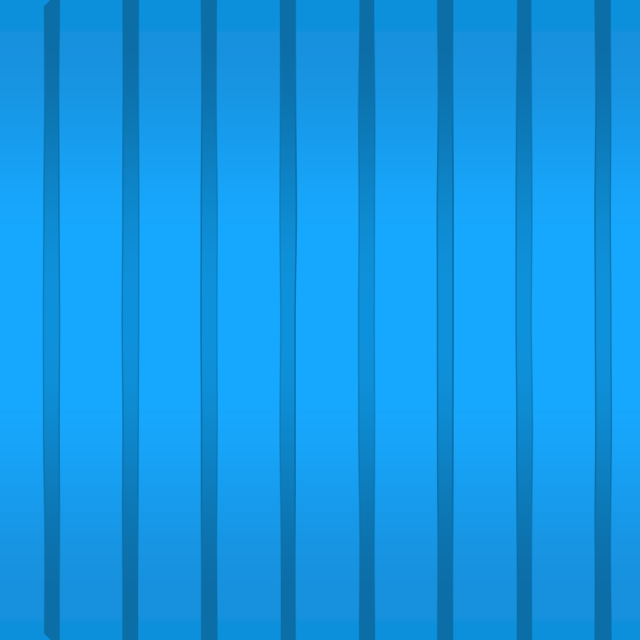
A WebGL 2 fragment shader for this texture:

```glsl
#version 300 es
precision highp float;

uniform vec2 u_resolution;
out vec4 fragColor;

#define SPACING 0.1231
#define FIRST_CENTER 0.0807
#define GROOVE_WIDTH 0.0238
#define WIDTH_VARIATION 0.0024
#define WOBBLE 0.0011
#define LINE_WIDTH 0.0016
#define CHAMFER 0.010
#define TOP_BAND 0.049
#define BOTTOM_BAND 0.032

const vec3 PANEL_LIT = vec3(0.088, 0.660, 1.000);
const vec3 PANEL_SHADE = vec3(0.092, 0.567, 0.868);
const vec3 PANEL_END = vec3(0.052, 0.566, 0.862);
const vec3 GROOVE_LIT = vec3(0.055, 0.570, 0.857);
const vec3 GROOVE_SHADE = vec3(0.046, 0.430, 0.655);
const vec3 EDGE_LINE = vec3(0.030, 0.405, 0.620);

float hash(vec2 p) {
    vec3 q = fract(vec3(p.xyx) * 0.1031);
    q += dot(q, q.yzx + 33.33);
    return fract((q.x + q.y) * q.z);
}

// Smooth one-dimensional noise from -1 to 1, separate for each seed
float noise(float t, float seed) {
    float cell = floor(t);
    float blend = smoothstep(0.0, 1.0, fract(t));
    return mix(hash(vec2(cell, seed)), hash(vec2(cell + 1.0, seed)), blend) * 2.0 - 1.0;
}

// Coverage of a thin line centred on a signed distance of zero
float line(float dist, float aa) {
    return 1.0 - smoothstep(0.5 * LINE_WIDTH - 0.5 * aa, 0.5 * LINE_WIDTH + aa, abs(dist));
}

void main() {
    vec2 uv = gl_FragCoord.xy / u_resolution;
    float aa = 1.0 / min(u_resolution.x, u_resolution.y);
    float fromMiddle = abs(uv.y - 0.505);

    // Panels: bright middle, shaded ends and a flat band at top and bottom
    vec3 panel = mix(PANEL_LIT, PANEL_SHADE, smoothstep(0.10, 0.45, fromMiddle));
    float topBand = smoothstep(-0.004, 0.004, uv.y - 1.0 + TOP_BAND);
    float bottomBand = 1.0 - smoothstep(-0.010, 0.010, uv.y - BOTTOM_BAND);
    panel = mix(panel, PANEL_END, max(topBand, bottomBand));

    // Nearest groove, with its own width and slightly uneven sides
    float id = floor((uv.x - FIRST_CENTER) / SPACING + 0.5);
    float x = uv.x - FIRST_CENTER - id * SPACING;
    float halfWidth = 0.5 * (GROOVE_WIDTH + WIDTH_VARIATION * (hash(vec2(id, 7.0)) - 0.5));
    float leftEdge = -halfWidth + WOBBLE * noise(uv.y * 6.0, id + 20.0);
    float rightEdge = halfWidth + WOBBLE * noise(uv.y * 6.0, id + 40.0);

    // The first groove is cut off at its outer corners
    float fromEnd = min(uv.y, 1.0 - uv.y);
    leftEdge += max(0.0, CHAMFER - fromEnd) * (1.0 - step(0.5, abs(id)));

    float inside = min(x - leftEdge, rightEdge - x);
    float grooveMask = smoothstep(-0.75 * aa, 0.75 * aa, inside);
    vec3 groove = mix(GROOVE_LIT, GROOVE_SHADE, smoothstep(0.03, 0.45, fromMiddle));
    vec3 color = mix(panel, groove, grooveMask);

    // Dark outlines, of uneven strength, fading towards the ends
    float leftInk = 0.35 + 0.45 * hash(vec2(id, 61.0));
    float rightInk = 0.45 + 0.50 * hash(vec2(id, 83.0));
    float ink = max(line(x - leftEdge, aa) * leftInk, line(x - rightEdge, aa) * rightInk);
    color = mix(color, EDGE_LINE, ink * (1.0 - 0.7 * smoothstep(0.25, 0.45, fromMiddle)));

    fragColor = vec4(color, 1.0);
}
```
